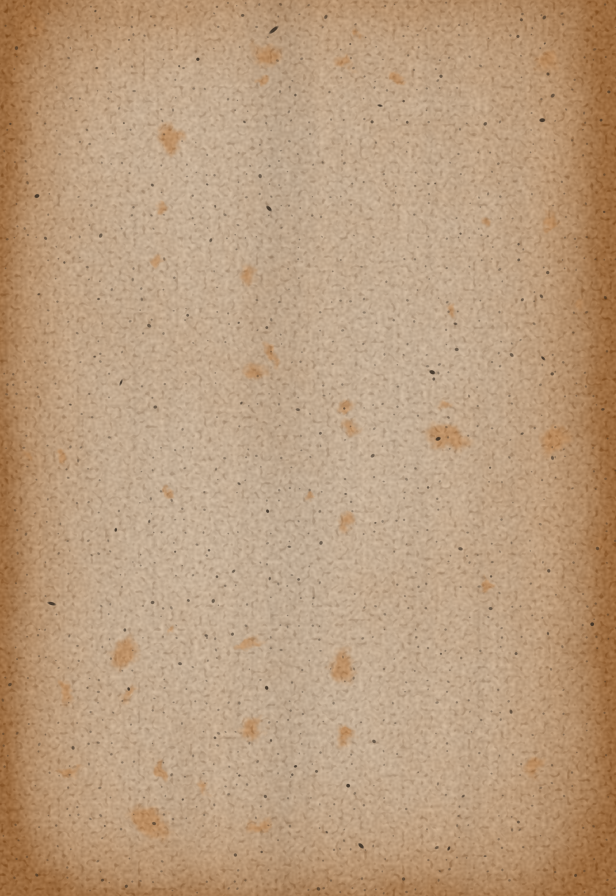
Give the GLSL for this texture, as a WebGL 2 fragment shader.

```glsl
#version 300 es
precision highp float;
// Aged, grainy paper with browned edges, faint vertical fibres, rusty stains and dark specks.

uniform vec2 u_resolution;
out vec4 fragColor;

const float TAU = 6.2831853;
const vec3 PAPER = vec3(0.768, 0.682, 0.586);
const vec3 TAN   = vec3(0.728, 0.592, 0.456);
const vec3 BROWN = vec3(0.605, 0.412, 0.235);
const vec3 RUST  = vec3(0.715, 0.500, 0.300);
const vec3 INK   = vec3(0.200, 0.160, 0.120);

// Two random values in 0..1 for an integer cell.
vec2 hash2(vec2 cell, float seed) {
    uvec3 v = uvec3(ivec3(vec3(cell, seed)) + 4096);
    v = v * 1664525u + 1013904223u;
    for (int i = 0; i < 2; i++) {
        v.x += v.y * v.z;
        v.y += v.z * v.x;
        v.z += v.x * v.y;
        v ^= v >> 16u;
    }
    return vec2(v.xy & 65535u) / 65535.0;
}

float cornerSlope(vec2 cell, vec2 offset, float seed) {
    float angle = TAU * hash2(cell, seed).x;
    return dot(vec2(cos(angle), sin(angle)), offset);
}

// Gradient noise, about -0.7..0.7.
float gradientNoise(vec2 p, float seed) {
    vec2 i = floor(p), f = fract(p);
    vec2 w = f * f * f * (f * (f * 6.0 - 15.0) + 10.0);
    vec2 e = vec2(1.0, 0.0);
    float low  = mix(cornerSlope(i, f, seed), cornerSlope(i + e.xy, f - e.xy, seed), w.x);
    float high = mix(cornerSlope(i + e.yx, f - e.yx, seed), cornerSlope(i + e.xx, f - e.xx, seed), w.x);
    return mix(low, high, w.y);
}

float fbm(vec2 p, float seed) {
    float sum = 0.0, amplitude = 1.0;
    for (int i = 0; i < 4; i++) {
        sum += amplitude * gradientNoise(p, seed + float(i));
        p *= 2.03;
        amplitude *= 0.5;
    }
    return sum;
}

// Coverage of scattered ellipses, one at most per cell; radius in canvas heights.
float specks(vec2 p, float density, float chance, float radius, float stretch, float soft, float seed) {
    vec2 cell = floor(p * density);
    vec2 pick = hash2(cell, seed);
    vec2 center = (cell + 0.25 + 0.5 * hash2(cell, seed + 1.0)) / density;
    vec2 shape = hash2(cell, seed + 2.0);
    float angle = TAU * shape.x;
    vec2 axis = vec2(cos(angle), sin(angle));
    vec2 d = p - center;
    d = vec2(dot(d, axis), dot(d, vec2(-axis.y, axis.x)));
    d.x /= mix(1.0, stretch, shape.y * shape.y);
    float size = radius * mix(0.5, 1.0, pick.y);
    return step(pick.x, chance) * (1.0 - smoothstep(size - soft, size + soft, length(d)));
}

// Browning that fades inward from each border.
float edgeAging(vec2 uv, float warp) {
    float left   = 0.80 * exp(-max(uv.x + warp * 0.05, 0.0) / 0.080);
    float right  = 0.88 * exp(-max(1.0 - uv.x + warp * 0.06, 0.0) / 0.105);
    float bottom = 0.62 * exp(-max(uv.y + warp * 0.05, 0.0) / 0.060);
    float top    = 0.42 * exp(-max(1.0 - uv.y + warp * 0.05, 0.0) / 0.065);
    return left + right + bottom + top;
}

void main() {
    vec2 uv = gl_FragCoord.xy / u_resolution;
    vec2 p = gl_FragCoord.xy / u_resolution.y;
    float pixel = 1.0 / u_resolution.y;

    // Broad tone
    float cloud = fbm(p * 4.0, 10.0);
    float aging = edgeAging(uv, cloud) + 0.10 + 0.16 * cloud;
    aging = clamp(aging + 0.06 * fbm(p * 30.0, 20.0), 0.0, 1.0);
    vec3 color = mix(PAPER, TAN, smoothstep(0.0, 0.5, aging));
    color = mix(color, BROWN, smoothstep(0.35, 1.0, aging));

    // Vertical fibres and a soft grey central band
    float fibre = gradientNoise(p * vec2(70.0, 4.0), 30.0) + gradientNoise(p * vec2(22.0, 1.5), 31.0);
    float band = exp(-pow((uv.x - 0.46 + 0.03 * cloud) / 0.05, 2.0));
    color *= 1.0 + 0.022 * fibre - 0.035 * band;

    // Rusty stains with ragged outlines
    vec2 ragged = p + 0.010 * vec2(fbm(p * 45.0, 40.0), fbm(p * 45.0, 50.0));
    float stain = 0.65 * specks(ragged, 9.0, 0.20, 0.013, 2.0, 0.006, 60.0);
    stain += 0.60 * specks(ragged, 19.0, 0.10, 0.006, 2.5, 0.003, 64.0);
    color = mix(color, RUST, min(stain, 0.75) * (1.0 - 0.6 * smoothstep(0.4, 0.9, aging)));

    // Fine grain, with darker flecks between pale fibres
    float grain = gradientNoise(p * 235.0, 70.0) + 0.6 * gradientNoise(p * 130.0, 71.0);
    float fleck = smoothstep(0.12, 0.55, gradientNoise(p * 190.0, 72.0));
    color += 0.075 * grain * vec3(1.0, 1.02, 1.0) + 0.012;
    color -= 0.085 * fleck * vec3(0.95, 1.0, 1.0);

    // Dark specks, from dust to short splinters
    float soft = max(0.7 * pixel, 0.0006);
    float dust = 0.38 * specks(p, 85.0, 0.22, 0.0013, 1.5, soft, 80.0);
    float dots = 0.60 * specks(p, 32.0, 0.16, 0.0018, 1.6, soft, 84.0);
    float splinters = 0.85 * specks(p, 11.0, 0.17, 0.0021, 3.2, soft, 88.0);
    color = mix(color, INK, max(dust, max(dots, splinters)));

    fragColor = vec4(clamp(color, 0.0, 1.0), 1.0);
}
```
